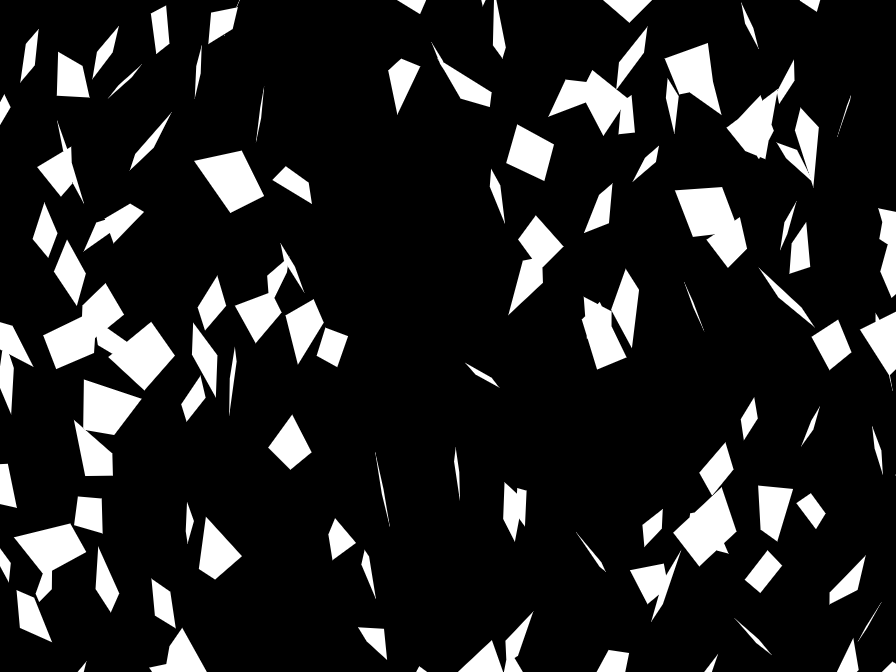
This pattern is drawn by a WebGL 1 fragment shader. Its source:

```glsl
precision highp float;

uniform vec2 u_resolution;

const float PI = 3.14159265;
const float CELL = 0.13;           // grid pitch, in canvas heights
const vec3 BACKGROUND = vec3(0.0);
const vec3 SHARD = vec3(1.0);

vec2 hash2(vec2 p) {
  vec3 q = fract(p.xyx * vec3(0.1031, 0.1030, 0.0973));
  q += dot(q, q.yzx + 33.33);
  return fract((q.xx + q.yz) * q.zy);
}

float gradientDot(vec2 corner, vec2 offset) {
  float angle = 2.0 * PI * hash2(corner + 71.0).x;
  return dot(vec2(cos(angle), sin(angle)), offset);
}

float gradientNoise(vec2 p) {
  vec2 i = floor(p), f = fract(p);
  vec2 u = f * f * f * (f * (f * 6.0 - 15.0) + 10.0);
  vec2 e = vec2(1.0, 0.0);
  float low = mix(gradientDot(i, f), gradientDot(i + e, f - e), u.x);
  float high = mix(gradientDot(i + e.yx, f - e.yx), gradientDot(i + e.xx, f - e.xx), u.x);
  return mix(low, high, u.y);
}

vec2 rotate(vec2 p, float angle) {
  float c = cos(angle), s = sin(angle);
  return vec2(c * p.x - s * p.y, s * p.x + c * p.y);
}

// Corner k of an irregular quad, narrowed as if turned about its upright axis
vec2 quadCorner(vec2 seed, float k, float radius, float narrowing) {
  vec2 h = hash2(seed + 13.7 * (k + 1.0));
  float angle = 0.5 * PI * k + (h.x - 0.5) * 1.05;
  vec2 v = radius * mix(0.55, 1.0, h.y) * vec2(cos(angle), sin(angle));
  return v * vec2(narrowing, 1.0);
}

// Signed distance to the quad, negative inside
float quadDistance(vec2 p, vec2 seed, float radius, float narrowing) {
  float nearest = 1e3;
  float side = 1.0;
  vec2 a = quadCorner(seed, 3.0, radius, narrowing);
  for (int k = 0; k < 4; k++) {
    vec2 b = quadCorner(seed, float(k), radius, narrowing);
    vec2 e = a - b, w = p - b;
    vec2 r = w - e * clamp(dot(w, e) / dot(e, e), 0.0, 1.0);
    nearest = min(nearest, dot(r, r));
    bvec3 crossing = bvec3(p.y >= b.y, p.y < a.y, e.x * w.y > e.y * w.x);
    if (all(crossing) || all(not(crossing))) side = -side;
    a = b;
  }
  return side * sqrt(nearest);
}

// Chance that a cell holds a shard: clumped, and denser toward the sides
float shardChance(vec2 center, float aspect) {
  float sideways = abs(2.0 * center.x / aspect - 1.0);
  return 0.52 + 0.35 * sideways + 0.55 * gradientNoise(center * 3.0);
}

// Distance to the nearest shard of one jittered grid layer
float shardLayer(vec2 p, float layer, float aspect) {
  vec2 home = floor(p / CELL);
  float d = 1e3;
  for (int y = -1; y <= 1; y++) {
    for (int x = -1; x <= 1; x++) {
      vec2 cell = home + vec2(float(x), float(y));
      vec2 seed = cell + 57.0 * layer + 130.0;
      vec2 center = (cell + hash2(seed)) * CELL;
      vec2 form = hash2(seed + 211.3);
      vec2 lean = hash2(seed + 347.9);
      float radius = mix(0.04, 0.075, form.x);
      float present = hash2(seed + 419.1).x;
      if (present < shardChance(center, aspect) && distance(p, center) < radius + 0.01) {
        float narrowing = mix(0.02, 1.0, pow(form.y, 1.4));
        vec2 q = rotate(p - center, (lean.x + lean.y - 1.0) * 1.0);
        d = min(d, quadDistance(q, seed, radius, narrowing));
      }
    }
  }
  return d;
}

void main() {
  vec2 p = gl_FragCoord.xy / u_resolution.y;
  float aspect = u_resolution.x / u_resolution.y;

  // Two overlaid layers break up the grid
  float d = shardLayer(p, 0.0, aspect);
  d = min(d, shardLayer(p + 0.5 * CELL, 1.0, aspect));

  // Edge softened over one pixel
  float coverage = clamp(0.5 - d * u_resolution.y, 0.0, 1.0);
  gl_FragColor = vec4(mix(BACKGROUND, SHARD, coverage), 1.0);
}
```
